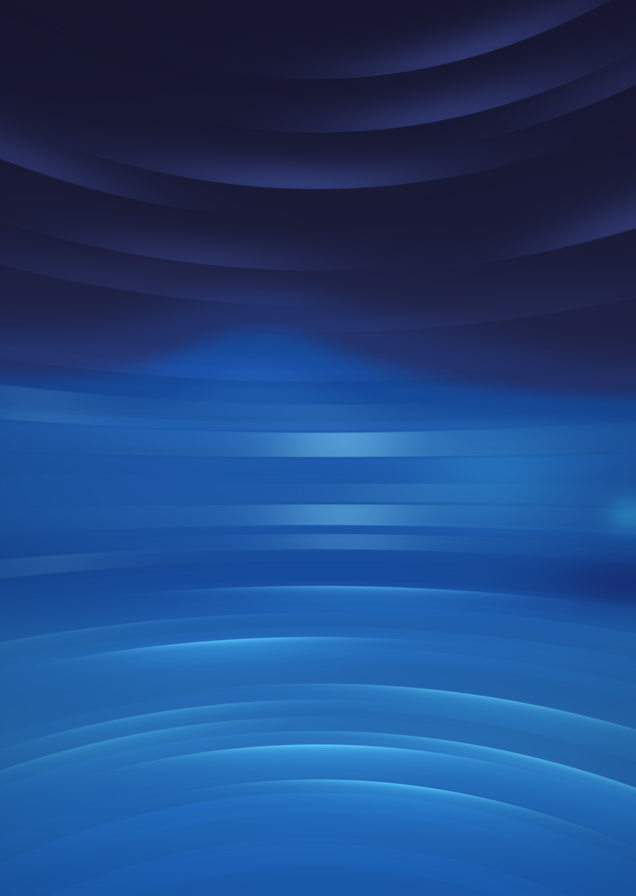
Reproduce this background procedurally as a Shadertoy shader.

```glsl
// Deep blue backdrop: dark sagging light arcs above, flat glowing slabs in the
// middle and bright rising arcs below. One bent height coordinate turns every
// band into a straight stripe; stripes are then lit over a vertical gradient.

#define PIVOT 0.46          // height at which bands are straight
#define BEND 0.92           // how fast bands curve away from the pivot
#define UPPER_FADE 0.030    // glow depth of the dark arcs
#define LOWER_FADE 0.020    // glow depth of the bright arcs
#define HAIRLINE 0.0028     // depth of the thin rim light
#define FINE_TONE 0.055     // contrast of the faint stripes
#define UPPER_LIGHT vec3(0.10, 0.14, 0.27)
#define SLAB_LIGHT vec3(0.20, 0.25, 0.16)
#define LOWER_LIGHT vec3(0.08, 0.20, 0.17)
#define RIM_LIGHT vec3(0.20, 0.25, 0.16)
#define INDIGO vec3(0.09, 0.17, 0.46)

// Gradient stops: colour and height
const vec4 STOPS[12] = vec4[12](
    vec4(0.10, 0.35, 0.67, 0.00), vec4(0.12, 0.39, 0.70, 0.09),
    vec4(0.14, 0.41, 0.69, 0.17), vec4(0.13, 0.39, 0.68, 0.26),
    vec4(0.085, 0.29, 0.60, 0.36), vec4(0.11, 0.34, 0.65, 0.44),
    vec4(0.11, 0.34, 0.65, 0.52), vec4(0.08, 0.28, 0.59, 0.565),
    vec4(0.13, 0.19, 0.41, 0.61), vec4(0.115, 0.13, 0.27, 0.68),
    vec4(0.095, 0.10, 0.21, 0.76), vec4(0.085, 0.085, 0.185, 1.00));

// Bands: edge height, focus across, spread across, strength
const vec4 UPPER[10] = vec4[10](
    vec4(0.912, 0.74, 0.20, 0.85), vec4(0.852, 0.70, 0.20, 0.80),
    vec4(0.822, 0.98, 0.16, 0.40), vec4(0.789, 0.47, 0.22, 0.90),
    vec4(0.755, 0.03, 0.20, 0.60), vec4(0.698, 0.30, 0.20, 0.45),
    vec4(0.692, 1.00, 0.16, 0.75), vec4(0.659, 0.20, 0.25, 0.25),
    vec4(0.629, 0.75, 0.30, 0.18), vec4(0.574, 0.35, 0.30, 0.22));

const vec4 LOWER[9] = vec4[9](
    vec4(0.346, 0.56, 0.20, 0.75), vec4(0.316, 0.15, 0.30, 0.20),
    vec4(0.289, 0.37, 0.17, 0.85), vec4(0.237, 0.76, 0.24, 0.75),
    vec4(0.219, 0.27, 0.20, 0.40), vec4(0.200, 0.20, 0.22, 0.35),
    vec4(0.184, 0.85, 0.30, 0.70), vec4(0.169, 0.50, 0.20, 0.90),
    vec4(0.130, 0.64, 0.20, 0.85));

// Slabs: top height, thickness, focus across, strength
const vec4 SLABS[7] = vec4[7](
    vec4(0.517, 0.027, 0.54, 1.00), vec4(0.437, 0.023, 0.54, 0.85),
    vec4(0.404, 0.017, 0.55, 0.50), vec4(0.460, 0.020, 0.62, 0.22),
    vec4(0.550, 0.031, 0.06, 0.28), vec4(0.391, 0.017, 0.08, 0.25),
    vec4(0.548, 0.028, 0.50, 0.15));

float hash(float n) { return fract(sin(n * 127.1) * 43758.5453); }

float bell(float x) { return exp(-x * x); }

vec3 gradient(float h) {
    vec3 col = STOPS[0].rgb;
    for (int i = 1; i < 12; i++)
        col = mix(col, STOPS[i].rgb, smoothstep(STOPS[i - 1].w, STOPS[i].w, h));
    return col;
}

// Faint random stripes, each fading down from a crisp top edge
float fineStripes(float v, float x, float aa) {
    float tone = 0.0;
    for (int i = 0; i < 3; i++) {
        float freq = 17.0 + 13.0 * float(i);
        float s = -v * freq, id = floor(s), f = fract(s);
        float seed = id + 57.0 * float(i);
        float reach = bell((x - hash(seed + 9.3)) / 0.5);
        tone += (hash(seed) - 0.4) * reach * smoothstep(0.0, aa * freq * 2.0, f) * (1.0 - f);
    }
    return tone;
}

void mainImage(out vec4 fragColor, in vec2 fragCoord) {
    vec2 p = fragCoord / iResolution.xy;
    float aa = 1.0 / iResolution.y;
    float q = p.x - 0.5;
    float v = PIVOT + (p.y - PIVOT) / (1.0 + BEND * q * q);

    // Gradient with a blue dome pushing into the dark half
    float lift = 0.012 - 0.055 * bell((p.x - 0.41) / 0.17) + 0.035 * smoothstep(0.6, 1.0, p.x);
    float zone = smoothstep(0.49, 0.60, p.y) * (1.0 - smoothstep(0.62, 0.78, p.y));
    vec3 col = gradient(p.y + lift * zone);
    float lower = 1.0 - smoothstep(0.50, 0.62, p.y);

    // Soft side glows and an indigo patch
    col += vec3(0.03, 0.10, 0.08) * bell(length((p - vec2(0.78, 0.465)) / vec2(0.13, 0.05)));
    col += vec3(0.05, 0.16, 0.12) * bell(length((p - vec2(0.99, 0.425)) / vec2(0.035, 0.02)));
    col = mix(col, INDIGO, 0.7 * bell(length((p - vec2(0.99, 0.35)) / vec2(0.13, 0.03))));
    col *= 1.0 - 0.35 * q * q * lower;

    // Faint stripes
    col *= 1.0 + FINE_TONE * (1.0 + lower) * fineStripes(v, p.x, aa);

    // Dark arcs, lit upward from their lower edge
    for (int i = 0; i < 10; i++) {
        vec4 b = UPPER[i];
        float d = v - b.x;
        float glow = smoothstep(-aa, aa, d) * bell(d / UPPER_FADE);
        col += UPPER_LIGHT * glow * b.w * bell((p.x - b.y) / b.z);
    }
    // Flat slabs
    for (int i = 0; i < 7; i++) {
        vec4 s = SLABS[i];
        float d = s.x - v;
        float body = smoothstep(-aa, aa, d) * (1.0 - smoothstep(-aa, aa, d - s.y));
        float across = 0.8 * bell((p.x - s.z) / 0.11) + 0.2 * bell((p.x - s.z) / 0.35);
        col += SLAB_LIGHT * body * s.w * across;
    }
    // Bright arcs, lit downward from a thin rim
    for (int i = 0; i < 9; i++) {
        vec4 b = LOWER[i];
        float d = b.x - v, on = smoothstep(-aa, aa, d), depth = max(d, 0.0);
        vec3 light = LOWER_LIGHT * exp(-depth / LOWER_FADE) + RIM_LIGHT * exp(-depth / HAIRLINE);
        col += light * on * b.w * bell((p.x - b.y) / b.z);
    }
    fragColor = vec4(clamp(col, 0.0, 1.0), 1.0);
}
```
